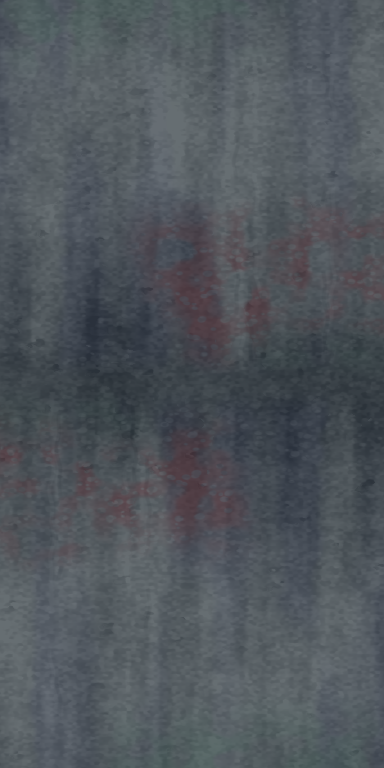
Reproduce this texture procedurally as a Shadertoy shader.

```glsl
// Weathered slate-grey metal: vertical rain streaks, rust and moss stains, flaky grain.

const vec3 DARK_SLATE  = vec3(0.195, 0.225, 0.250);
const vec3 PALE_SLATE  = vec3(0.382, 0.412, 0.428);
const vec3 RUST        = vec3(0.315, 0.225, 0.250);
const vec3 MOSS        = vec3(0.250, 0.340, 0.320);
const vec3 BLUE_CAST   = vec3(-0.004, -0.006, 0.012);
const vec2 GRAIN_SCALE = vec2(85.0, 135.0);   // cells per canvas width
const vec2 FLAKE_SCALE = vec2(44.0, 68.0);
const vec2 PIT_SCALE   = vec2(30.0, 52.0);
const float GRAIN_GAIN  = 0.30;
const float STREAK_GAIN = 0.75;
const float FLAKE_GAIN  = 0.55;
const float RUST_GAIN   = 0.85;
const float MOSS_GAIN   = 0.50;

vec2 hash2(vec2 p) {
    vec3 q = fract(p.xyx * vec3(0.1031, 0.1030, 0.0973));
    q += dot(q, q.yzx + 33.33);
    return fract((q.xx + q.yz) * q.zy);
}

// Smooth cellular noise: nearby cell values blended by distance, 0..1.
float softCells(vec2 p) {
    vec2 cell = floor(p), f = p - cell;
    float sum = 0.0, weight = 0.0;
    for (int y = -1; y <= 1; y++)
    for (int x = -1; x <= 1; x++) {
        vec2 o = vec2(x, y);
        vec2 d = o + 0.2 + 0.6 * hash2(cell + o) - f;
        float w = exp(-5.0 * dot(d, d));
        sum += w * hash2(cell + o + 71.0).x;
        weight += w;
    }
    return sum / weight;
}

// Scattered rounded chips; cover is the chance that a cell holds one.
float chips(vec2 p, float cover) {
    vec2 cell = floor(p), f = p - cell;
    float mask = 0.0;
    for (int y = -1; y <= 1; y++)
    for (int x = -1; x <= 1; x++) {
        vec2 o = vec2(x, y);
        vec2 d = o + 0.15 + 0.7 * hash2(cell + o) - f;
        vec2 r = hash2(cell + o + 137.0);
        float radius = mix(0.25, 0.65, r.y);
        float chip = 1.0 - smoothstep(radius - 0.22, radius + 0.08, length(d));
        mask = max(mask, chip * step(r.x, cover));
    }
    return mask;
}

// Soft-edged band between two limits.
float band(float v, float lo, float hi, float soft) {
    return smoothstep(lo - soft, lo + soft, v) * (1.0 - smoothstep(hi - soft, hi + soft, v));
}

// Thin wavering run marks; negative is dark, positive is pale.
float runMarks(vec2 s) {
    float marks = 0.0;
    for (int i = 0; i < 6; i++) {
        float n = float(i);
        float centre = 0.615 + 0.018 * n + 0.16 * step(3.5, n);
        float sway = 0.004 * sin(s.y * 31.0 + n * 2.3) + 0.003 * sin(s.y * 73.0 + n * 5.1);
        float line = 1.0 - smoothstep(0.002, 0.008, abs(s.x - centre - sway));
        float broken = smoothstep(0.42, 0.62, softCells(vec2(n * 7.0, s.y * 11.0)));
        marks += line * broken * (mod(n, 2.0) < 0.5 ? -1.0 : 0.8);
    }
    return marks;
}

void mainImage(out vec4 fragColor, in vec2 fragCoord) {
    vec2 uv = fragCoord / iResolution.xy;
    vec2 p = uv * vec2(1.0, iResolution.y / iResolution.x);

    // The stains repeat under a half turn; s.y is the height from the middle seam.
    vec2 s = uv.y > 0.5 ? vec2(uv.x, 2.0 * uv.y - 1.0) : vec2(1.0 - uv.x, 1.0 - 2.0 * uv.y);
    float offSeam = smoothstep(0.0, 0.10, s.y);

    // Shared noise layers, from coarse to fine.
    float cloud = softCells(p * vec2(5.0, 4.0) + 3.0) - 0.5;
    float mottle = softCells(p * vec2(20.0, 24.0) + 9.0) - 0.5;
    float grain = softCells(p * GRAIN_SCALE) - 0.5;
    float streak = softCells(vec2(s.x * 11.0 + 0.3 * mottle, s.y * 1.6)) - 0.5;
    float fineStreak = softCells(vec2(s.x * 36.0, s.y * 4.0) + 40.0) - 0.5;

    // Brightness: dark seam, pale upper wall, streaks running along it.
    float leftShade = 1.0 - smoothstep(0.28, 0.50, s.x);
    float tone = mix(0.20, 0.66, smoothstep(0.0, 0.26, s.y + 0.10 * cloud));
    tone += 0.16 * smoothstep(0.25, 0.60, s.y) - 0.18 * smoothstep(0.78, 1.05, s.y);
    tone -= 0.20 * leftShade * band(s.y, 0.10, 0.48, 0.12);
    tone += offSeam * (STREAK_GAIN * 0.6 * streak + 0.28 * fineStreak);
    tone += offSeam * 0.06 * sin(s.x * 27.0 - 2.5);
    tone += 0.30 * cloud + 0.20 * mottle + GRAIN_GAIN * grain;
    tone += 0.14 * offSeam * (1.0 - smoothstep(0.75, 0.95, s.y)) * runMarks(s);

    // Pale flakes cluster in columns; dark pits lie anywhere.
    float cluster = smoothstep(-0.12, 0.25, streak + 0.6 * mottle);
    float flake = chips(p * FLAKE_SCALE + 0.5 * mottle, 0.18 + 0.35 * cluster);
    tone = mix(tone, max(tone, 0.52) + 0.04 + 0.25 * grain, FLAKE_GAIN * flake * (0.35 + 0.5 * offSeam));
    float pit = chips(p * PIT_SCALE + 19.0 + 0.8 * grain, 0.035);
    tone -= 0.28 * pit * (0.6 + mottle);

    vec3 colour = mix(DARK_SLATE, PALE_SLATE, clamp(tone, -0.15, 1.1));
    colour += BLUE_CAST * smoothstep(-0.15, 0.2, -streak) * offSeam;

    // Rust and moss stains, thinned where flakes cover them.
    float rust = band(s.y + 0.18 * cloud, 0.12, 0.43, 0.09) * smoothstep(0.30, 0.46, s.x + 0.1 * cloud);
    rust *= smoothstep(-0.32, 0.30, 0.7 * mottle - 0.4 * streak + 0.5 * cloud) * (1.0 - 0.55 * flake);
    colour = mix(colour, RUST + 0.10 * (tone - 0.5), clamp(RUST_GAIN * rust, 0.0, 1.0));
    float moss = smoothstep(0.76, 1.0, s.y + 0.15 * cloud) * band(s.x, 0.02, 0.72, 0.10);
    moss += 0.45 * band(s.y, 0.04, 0.13, 0.05) * smoothstep(0.45, 0.75, s.x);
    moss *= smoothstep(-0.35, 0.30, streak + mottle);
    colour = mix(colour, MOSS + 0.12 * (tone - 0.6), MOSS_GAIN * moss);

    fragColor = vec4(colour, 1.0);
}
```
